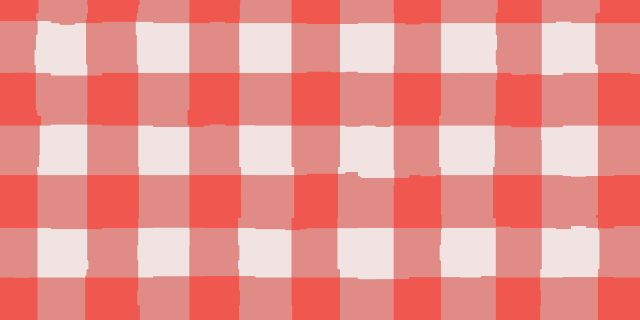
This pattern is drawn by a WebGL 2 fragment shader. Its source:

```glsl
#version 300 es
precision highp float;
// Red and white gingham cloth with slightly stepped, uneven band edges.

#define PERIOD vec2(0.3151, 0.3198)   // repeat size, in canvas heights
#define ORIGIN vec2(0.1172, 0.1328)   // lower left corner of the first pale square
#define GAP vec2(0.1555, 0.1550)      // size of the pale squares
#define WIDEN vec2(0.0040, 0.0)       // growth of the gap per repeat
#define LONG_STEP 0.160               // length of the broad edge shifts
#define SHORT_STEP 0.047              // length of the small nicks
#define SHIFT 0.009                   // depth of the broad edge shifts
#define NICK 0.006                    // depth of the small nicks

uniform vec2 u_resolution;
out vec4 outColor;

const vec3 PALE = vec3(0.945, 0.892, 0.888);
const vec3 PINK = vec3(0.880, 0.547, 0.525);
const vec3 RED = vec3(0.940, 0.347, 0.308);

float hash(vec2 p) {
    vec3 q = fract(p.xyx * vec3(0.1031, 0.1030, 0.0973));
    q += dot(q, q.yzx + 33.33);
    return fract((q.x + q.y) * q.z);
}

// Signed offset for one edge segment; most segments stay straight.
float segmentOffset(float segment, float edge, float rarity) {
    vec2 key = vec2(segment + 17.0, edge + 41.0);
    float isWorn = step(rarity, hash(key));
    return isWorn * (2.0 * hash(key + 73.0) - 1.0);
}

// Piecewise constant offset along an edge, blended over one pixel at each step.
float steppedOffset(float along, float edge, float size, float rarity, float pixel) {
    float t = along / size;
    float segment = floor(t);
    float blend = smoothstep(1.0 - pixel / size, 1.0, t - segment);
    return mix(segmentOffset(segment, edge, rarity),
               segmentOffset(segment + 1.0, edge, rarity), blend);
}

// Broad shifts plus small nicks.
float edgeWear(float along, float edge, float pixel) {
    return SHIFT * steppedOffset(along, edge, LONG_STEP, 0.72, pixel)
         + NICK * steppedOffset(along, edge + 200.0, SHORT_STEP, 0.88, pixel);
}

// Coverage of the coloured bands along one axis.
float bands(float across, float along, float period, float gap, float widen,
            float seed, float pixel) {
    float index = floor(across / period + 0.25);
    float local = across - index * period;
    float edge = seed + 2.0 * index;
    float gapStart = edgeWear(along, edge, pixel);
    float gapEnd = gap + widen * index + edgeWear(along, edge + 1.0, pixel);
    float inside = min(local - gapStart, gapEnd - local);
    return 1.0 - smoothstep(-0.5 * pixel, 0.5 * pixel, inside);
}

void main() {
    float pixel = 1.0 / u_resolution.y;
    vec2 uv = gl_FragCoord.xy * pixel;
    vec2 p = uv - ORIGIN;

    float vertical = bands(p.x, uv.y, PERIOD.x, GAP.x, WIDEN.x, 5.0, pixel);
    float horizontal = bands(p.y, uv.x, PERIOD.y, GAP.y, WIDEN.y, 90.0, pixel);

    // One band gives pink, two crossing bands give red.
    vec3 color = mix(mix(PALE, PINK, vertical), mix(PINK, RED, vertical), horizontal);
    outColor = vec4(color, 1.0);
}
```
